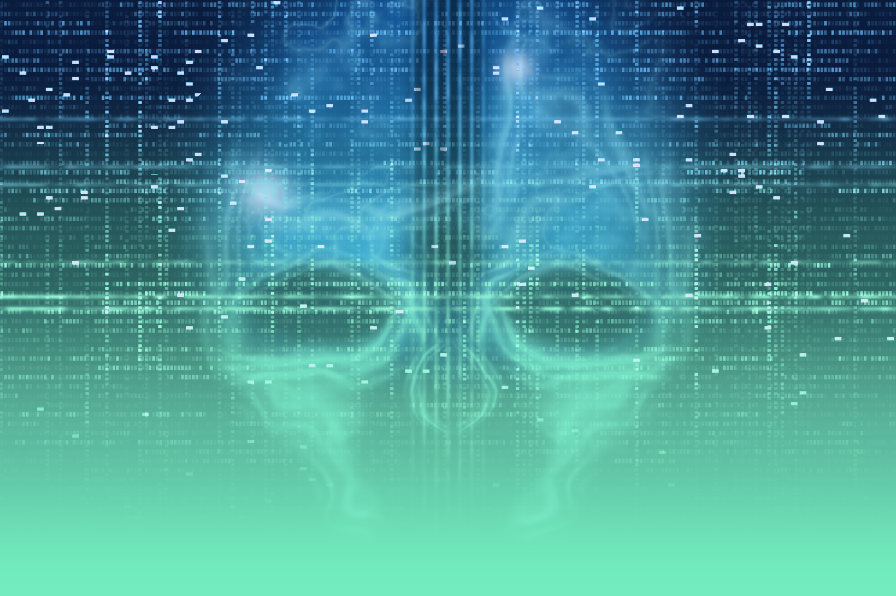
A Shadertoy shader for this background:

```glsl
// Streams of abstract data marks over a night-to-mint gradient, veiled by smoke.
// Grids of hashed cells make the marks; bent strands with silky ripples, mostly
// mirrored about the centre line, make the loops and wisps of smoke.
#define MINT vec3(0.45, 0.93, 0.75)
#define TEAL vec3(0.34, 0.68, 0.59)
#define PINE vec3(0.16, 0.37, 0.37)
#define NIGHT vec3(0.04, 0.11, 0.24)
#define HAZE vec3(0.07, 0.32, 0.56)
#define AQUA vec3(0.20, 0.57, 0.70)
#define SMOKE_HIGH vec3(0.50, 0.82, 0.90)
#define SMOKE_LOW vec3(0.50, 0.96, 0.82)
#define SPARK vec3(0.88, 0.91, 1.00)
#define SMOKE_GAIN 1.25
#define DATA_GAIN 0.85
#define WARP 0.035

float hash(vec2 p) {
    vec3 q = fract(p.xyx * vec3(0.1031, 0.1030, 0.0973));
    q += dot(q, q.yzx + 33.33);
    return fract((q.x + q.y) * q.z);
}

float noise(vec2 p) {
    vec2 i = floor(p), f = fract(p);
    f = f * f * (3.0 - 2.0 * f);
    return mix(mix(hash(i), hash(i + vec2(1, 0)), f.x),
               mix(hash(i + vec2(0, 1)), hash(i + vec2(1, 1)), f.x), f.y);
}

float fbm(vec2 p) {
    float sum = 0.0, amp = 0.5;
    for (int i = 0; i < 4; i++, amp *= 0.5) {
        sum += amp * noise(p);
        p = mat2(1.6, 1.2, -1.2, 1.6) * p + 7.3;
    }
    return sum;
}

// Soft-edged rectangle in each unit cell of g; pixel is one pixel in cells
float cellBox(vec2 g, vec2 halfSize, vec2 pixel) {
    vec2 m = 1.0 - smoothstep(-0.6 * pixel, 0.6 * pixel, abs(fract(g) - 0.5) - halfSize);
    return m.x * m.y;
}

// Bent, rippled wisp between the points path.xy and path.zw
float strand(vec2 p, vec4 path, float bend, float width) {
    vec2 span = path.zw - path.xy, r = p - path.xy;
    float len = length(span), t = dot(r, span) / (len * len), k = clamp(t, 0.0, 1.0);
    float s = dot(r, vec2(-span.y, span.x)) / len - bend * 4.0 * k * (1.0 - k);
    float ripple = 0.5 + 0.5 * sin(s / width * 5.0 + 11.0 * noise(vec2(t * 3.5 + bend * 90.0, s * 20.0)));
    float ends = smoothstep(-0.12, 0.2, t) * (1.0 - smoothstep(0.8, 1.12, t));
    return ends * (0.35 + 0.75 * ripple * ripple) * exp(-s * s / (width * width));
}

float blob(vec2 p, vec2 center, vec2 radius) {
    vec2 d = (p - center) / radius;
    return exp(-dot(d, d));
}

float smoke(vec2 p) {
    vec2 q = vec2(abs(p.x), p.y);
    // Mirrored loops, lower folds and trailing wisps
    float s = 0.50 * strand(q, vec4(0.06, 0.47, 0.38, 0.49), 0.085, 0.028);
    s += 1.10 * strand(q, vec4(0.05, 0.49, 0.37, 0.40), -0.055, 0.024);
    s += 0.95 * strand(q, vec4(0.05, 0.42, 0.11, 0.57), 0.020, 0.018);
    s += 0.80 * strand(q, vec4(0.09, 0.41, 0.36, 0.38), -0.030, 0.026);
    s += 0.60 * strand(q, vec4(0.33, 0.36, 0.16, 0.28), 0.010, 0.045);
    s += 0.50 * strand(q, vec4(0.21, 0.30, 0.13, 0.11), 0.015, 0.036);
    s += 0.50 * strand(q, vec4(0.36, 0.38, 0.34, 0.74), -0.030, 0.035);
    s += 0.80 * strand(q, vec4(0.015, 0.43, 0.01, 0.28), 0.055, 0.012);
    s += 0.40 * blob(q, vec2(0.24, 0.31), vec2(0.06, 0.05));
    // Unequal upper wisps
    s += 0.90 * strand(p, vec4(-0.34, 0.70, 0.06, 0.70), -0.070, 0.026);
    s += 0.60 * strand(p, vec4(0.07, 0.57, 0.32, 0.73), 0.030, 0.038);
    s += 0.50 * strand(p, vec4(0.13, 0.86, 0.35, 0.62), 0.035, 0.045);
    s += 0.80 * strand(p, vec4(0.116, 0.92, 0.075, 0.63), 0.008, 0.022);
    return s;
}

float dataMarks(vec2 p, float px) {
    // Rows of fine glyph-like dashes, grouped in runs
    vec2 grid = vec2(165.0, 64.0), id = floor(p * grid);
    float run = smoothstep(0.2, 0.8, hash(vec2(floor(id.x / 17.0 + 3.0 * hash(id.yy)), id.y + 9.0)));
    float sum = hash(id) * (0.25 + 0.95 * run) * (0.25 + 0.75 * hash(vec2(id.y, 41.0)));
    sum *= cellBox(p * grid, vec2(0.36, 0.24), px * grid);
    // Falling columns of dots
    grid = vec2(90.0, 125.0);
    id = floor(p * grid);
    float column = smoothstep(0.5, 1.0, hash(vec2(id.x, 5.0))) * noise(vec2(id.x * 3.7, p.y * 9.0));
    sum += 1.6 * column * hash(id + 70.0) * cellBox(p * grid, vec2(0.26, 0.3), px * grid);
    // Sparse bright blocks, mostly high at the sides
    grid = vec2(68.0, 110.0);
    id = floor(p * grid);
    float sides = smoothstep(0.1, 0.5, abs(p.x)) * smoothstep(0.5, 0.9, p.y);
    sum += 1.6 * step(0.988 - 0.04 * sides, hash(id + 190.0)) * cellBox(p * grid, vec2(0.38, 0.3), px * grid);
    // Long horizontal beams
    float beamY[6] = float[6](0.482, 0.502, 0.56, 0.69, 0.72, 0.80);
    for (int i = 0; i < 6; i++) {
        float d = (p.y - beamY[i]) / 0.004;
        sum += (i < 2 ? 0.9 : 0.5) * exp(-d * d) * (0.25 + noise(vec2(p.x * 60.0, float(i) * 8.0)));
    }
    return sum * smoothstep(0.08, 0.5, p.y);
}

void mainImage(out vec4 fragColor, in vec2 fragCoord) {
    vec2 p = (fragCoord - vec2(0.5 * iResolution.x, 0.0)) / iResolution.y, q = vec2(abs(p.x), p.y);
    float cloud = fbm(p * 8.0 + 20.0);
    vec2 drift = vec2(cloud, fbm(p * 8.0 + 60.0)) - 0.47;
    // Vertical gradient
    vec3 color = mix(MINT, TEAL, smoothstep(0.0, 0.36, p.y));
    color = mix(color, PINE, smoothstep(0.28, 0.58, p.y));
    color = mix(color, NIGHT, smoothstep(0.55, 0.9, p.y));
    // Blue haze with three dark hollows
    float dome = 1.0 - smoothstep(0.6, 1.2, length((p - vec2(0.0, 0.68)) / vec2(0.42, 0.44)));
    float hollow = 1.0 - smoothstep(0.6, 1.2, length((q - vec2(0.205, 0.487) + 0.5 * WARP * drift) / vec2(0.145, 0.075)));
    hollow = max(hollow, 0.9 * blob(p, vec2(0.0, 0.57), vec2(0.06, 0.12)));
    vec3 haze = mix(AQUA, HAZE, smoothstep(0.55, 1.0, p.y)) * (0.8 + 0.45 * cloud);
    color = mix(color, haze, dome * smoothstep(0.30, 0.52, p.y) * (1.0 - 0.85 * hollow));
    color = mix(color, PINE, 0.4 * hollow);
    // Smoke with thin folds and two bright tips
    float fold = pow(1.0 - abs(2.0 * noise(p * 9.0 + 5.0 * drift) - 1.0), 4.0);
    float veil = smoke(p + WARP * drift) + 0.4 * dome * (1.0 - hollow) * fold * smoothstep(0.3, 0.6, cloud);
    vec3 smokeColor = mix(SMOKE_LOW, SMOKE_HIGH, smoothstep(0.35, 0.7, p.y));
    color = mix(color, smokeColor, 0.9 - 0.9 * exp(-SMOKE_GAIN * veil));
    float tips = blob(p, vec2(-0.306, 0.676), vec2(0.04)) + blob(p, vec2(0.116, 0.886), vec2(0.028));
    color = mix(color, SPARK, 0.7 * tips);
    // Data marks and the central bars
    vec3 dataColor = mix(vec3(0.58, 0.98, 0.84), vec3(0.40, 0.74, 0.98), smoothstep(0.5, 0.9, p.y));
    float marks = DATA_GAIN * dataMarks(p, 1.0 / iResolution.y);
    color = mix(color, mix(dataColor, SPARK, smoothstep(0.8, 1.5, marks)), min(marks, 0.95));
    float core = (1.0 - smoothstep(0.035, 0.08, q.x)) * smoothstep(0.08, 0.4, p.y);
    float bars = pow(0.5 + 0.5 * cos(p.x * 314.16), 3.0);
    color *= 1.0 - 0.4 * core * (1.0 - bars) * smoothstep(0.4, 0.9, p.y);
    color = mix(color, dataColor, 0.6 * core * bars * (0.2 + 0.8 * noise(p * vec2(50.0, 45.0))));
    fragColor = vec4(color, 1.0);
}
```
